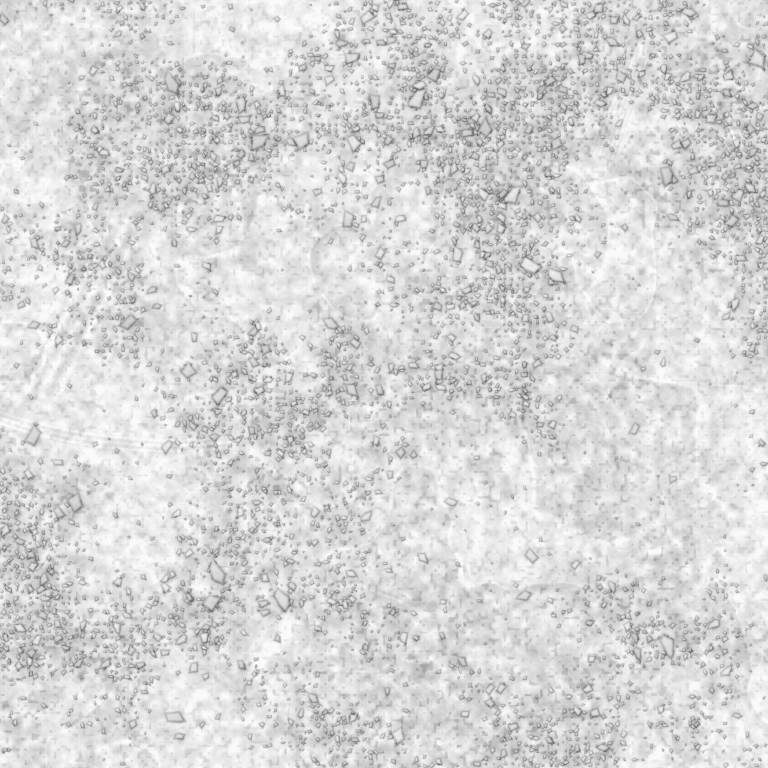
Reproduce this texture procedurally as a three.js fragment shader.

```glsl
// Pale dusty ground: mottled grey dirt with clustered, dark-rimmed stones.
// Layered noise makes the dust and grain, jittered cells scatter the stones,
// and noise contours and grooved bands press faint dents and tracks into it.
varying vec2 vUv;

const float TAU = 6.28318;
const float DUST_LIGHT = 0.955;
const float DIRT_DEPTH = 0.09;
const float RIM_DEPTH = 0.21;

float hash(vec2 cell) {
  vec3 q = fract(vec3(cell.xyx) * 0.1031);
  q += dot(q, q.yzx + 33.33);
  return fract((q.x + q.y) * q.z);
}

float valueNoise(vec2 p) {
  vec2 i = floor(p);
  vec2 f = fract(p);
  f = f * f * (3.0 - 2.0 * f);
  float low = mix(hash(i), hash(i + vec2(1.0, 0.0)), f.x);
  float high = mix(hash(i + vec2(0.0, 1.0)), hash(i + vec2(1.0)), f.x);
  return mix(low, high, f.y);
}

float layeredNoise(vec2 p) {
  float sum = 0.0;
  float weight = 0.5;
  for (int i = 0; i < 4; i++) {
    sum += weight * valueNoise(p);
    p = mat2(1.6, 1.2, -1.2, 1.6) * p + 17.3;
    weight *= 0.5;
  }
  return sum / 0.9375;
}

// How crowded the rubble is at a place, a little more so towards the top.
float rubbleAmount(vec2 p) {
  float n = 0.6 * valueNoise(p * 6.0 + 41.0) + 0.4 * valueNoise(p * 18.0 + 83.0);
  return smoothstep(0.38, 0.8, n + 0.14 * (p.y - 0.5));
}

// Distance to an irregular six-sided stone.
float stoneDistance(vec2 d, float radius, float seed) {
  float edge = -1.0;
  for (int i = 0; i < 6; i++) {
    float k = float(i);
    float angle = TAU * (k / 6.0 + seed) + 0.45 * sin(seed * 40.0 + k * 2.4);
    float reach = radius * (0.78 + 0.22 * sin(seed * 91.0 + k * 1.9));
    edge = max(edge, dot(d, vec2(cos(angle), sin(angle))) - reach);
  }
  return edge;
}

// Lays one size of stone over the tone: halo, lit face, then dark rim.
float scatterStones(float tone, vec2 p, float scale, float density, float seed) {
  vec2 home = floor(p * scale);
  for (int y = -1; y <= 1; y++) {
    for (int x = -1; x <= 1; x++) {
      vec2 cell = home + vec2(float(x), float(y));
      vec2 key = cell + seed;
      vec2 jitter = vec2(hash(key + 11.0), hash(key + 29.0)) - 0.5;
      vec2 centre = (cell + 0.5 + 0.55 * jitter) / scale;
      if (hash(key) > density * rubbleAmount(centre) + 0.02) continue;

      float shape = hash(key + 53.0);
      float size = hash(key + 71.0);
      float radius = mix(0.14, 0.42, size * size) / scale;
      vec2 d = p - centre;
      float edge = stoneDistance(d, radius, shape);
      float rimWidth = 0.0009 + 0.09 * radius;
      float slope = dot(d, vec2(-0.6, 0.8)) / radius;
      float face = mix(0.82, 0.95, hash(key + 97.0)) + 0.04 * slope;

      tone -= 0.06 * exp(-max(edge, 0.0) / (0.4 * radius));
      tone = mix(tone, face, 0.85 * smoothstep(0.001, -0.001, edge));
      float rim = exp(-edge * edge / (rimWidth * rimWidth));
      tone -= RIM_DEPTH * rim * clamp(0.8 - 0.25 * slope, 0.4, 1.1);
    }
  }
  return tone;
}

// Curved dent: a pale lip along a noise contour with shade on one side.
float dentRelief(vec2 p, float scale, float seed) {
  float level = valueNoise(p * scale + seed) - 0.5;
  level += 0.12 * (valueNoise(p * scale * 3.0 + seed) - 0.5);
  float shown = smoothstep(0.5, 0.75, valueNoise(p * 7.0 + seed * 2.0));
  float lip = exp(-pow(level / 0.016, 2.0));
  float shade = smoothstep(0.0, 0.03, level) * exp(-max(level, 0.0) * 14.0);
  return shown * (0.04 * lip - 0.055 * shade);
}

// Grooved band; along runs 0 to 1, across is in canvas units.
float trackRelief(float along, float across, float halfWidth, float grooves) {
  float ends = smoothstep(0.0, 0.12, along) * smoothstep(1.0, 0.85, along);
  float body = smoothstep(halfWidth, halfWidth * 0.8, abs(across));
  return ends * body * cos(across / halfWidth * grooves * TAU * 0.5);
}

float straightTrack(vec2 p, vec2 start, vec2 end, float halfWidth, float grooves) {
  vec2 span = end - start;
  vec2 d = p - start;
  float across = (d.x * span.y - d.y * span.x) / length(span);
  return trackRelief(dot(d, span) / dot(span, span), across, halfWidth, grooves);
}

void main() {
  vec2 p = vUv;
  vec2 warp = vec2(valueNoise(p * 9.0), valueNoise(p * 9.0 + 60.0)) - 0.5;

  // Mottled dust and fine grain
  float patches = layeredNoise(p * 6.0 + 0.6 * warp + 5.0);
  float dirt = smoothstep(0.3, 0.72, 0.75 * patches + 0.12 + 0.28 * rubbleAmount(p));
  float grain = layeredNoise(p * 85.0 + 130.0) - 0.5;
  float specks = smoothstep(0.6, 0.92, valueNoise(p * 210.0 + 7.0));
  float tone = DUST_LIGHT - DIRT_DEPTH * dirt;
  tone += grain * mix(0.2, 0.32, dirt) - specks * mix(0.05, 0.12, dirt);

  // Dents and tracks
  vec2 bent = p + 0.025 * warp;
  tone += dentRelief(bent, 7.0, 19.0) + dentRelief(bent, 11.0, 47.0);
  tone += 0.045 * straightTrack(p, vec2(0.04, 0.46), vec2(0.18, 0.74), 0.028, 3.0);
  tone += 0.018 * straightTrack(p, vec2(0.78, 0.78), vec2(0.84, 0.95), 0.02, 7.0);
  float arc = length(p - vec2(0.22, 1.11)) - 0.69;
  tone += 0.03 * trackRelief((p.x + 0.1) / 0.43, arc, 0.011, 3.0);

  // Stones from small to large
  tone = scatterStones(tone, p, 115.0, 0.8, 3.0);
  tone = scatterStones(tone, p, 62.0, 0.5, 211.0);
  tone = scatterStones(tone, p, 34.0, 0.25, 407.0);

  gl_FragColor = vec4(vec3(clamp(tone, 0.45, 0.98)), 1.0);
}
```
